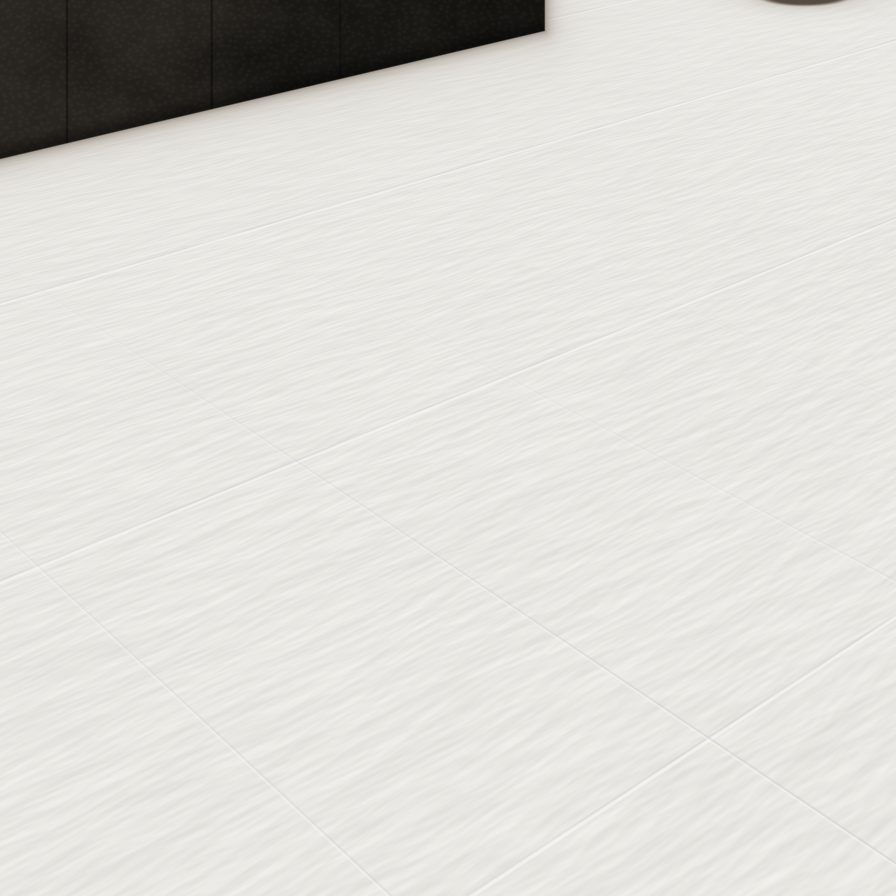
Reproduce this texture procedurally as a WebGL 2 fragment shader.

```glsl
#version 300 es
precision highp float;

uniform vec2 u_resolution;
out vec4 fragColor;

const float HORIZON = 1.475;
const float LONG_VANISH = 2.773;   // where the long seams converge
const float CROSS_VANISH = -1.143; // where the cross seams converge
const float PLINTH_ROW = 4.25;     // floor row on which the dark plinth stands
const float PLINTH_END = 0.608;

const vec3 FLOOR_COLOR = vec3(0.912, 0.907, 0.889);
const vec3 GROOVE_COLOR = vec3(0.80, 0.815, 0.81);
const vec3 BEVEL_COLOR = vec3(0.965, 0.965, 0.955);
const vec3 SHADOW_COLOR = vec3(0.50, 0.45, 0.39);
const vec3 PLINTH_LIGHT = vec3(0.165, 0.152, 0.132);
const vec3 PLINTH_DARK = vec3(0.088, 0.084, 0.072);
const vec3 FOOT_COLOR = vec3(0.34, 0.30, 0.26);

vec2 hash2(vec2 p) {
    vec3 q = fract(p.xyx * vec3(0.1031, 0.1030, 0.0973));
    q += dot(q, q.yzx + 33.33);
    return fract((q.xx + q.yz) * q.zy);
}

// Cellular noise: distance to the nearest scattered point
float cellular(vec2 p) {
    vec2 cell = floor(p), local = fract(p);
    float nearest = 2.0;
    for (int j = -1; j <= 1; j++)
        for (int i = -1; i <= 1; i++) {
            vec2 o = vec2(i, j);
            vec2 r = o + hash2(cell + o) - local;
            nearest = min(nearest, dot(r, r));
        }
    return sqrt(nearest);
}

// Side-lit relief of stretched cells, faded where cells shrink below a pixel
float relief(vec2 plane, vec2 frequency) {
    vec2 p = plane * frequency;
    vec2 bend = 0.35 * sin(p.yx * vec2(0.7, 1.3) + 1.7 * sin(p * 0.31));
    float lit = cellular(p + bend) - cellular(p + bend + vec2(0.08, 0.4));
    return lit * (1.0 - smoothstep(0.35, 1.1, fwidth(p.y)));
}

float layeredSines(vec2 p) {
    float sum = 0.0, weight = 0.5;
    for (int i = 0; i < 4; i++) {
        sum += weight * sin(p.x + 1.7 * sin(p.y)) * cos(p.y - 0.6 * p.x);
        p = mat2(1.6, 1.1, -1.1, 1.6) * p + 2.3;
        weight *= 0.55;
    }
    return sum;
}

// Signed canvas distance to the closest of evenly repeated lines
float repeatDistance(float coord, float phase, float period, float pixel) {
    float offset = (fract((coord - phase) / period + 0.5) - 0.5) * period;
    return offset * pixel / max(length(vec2(dFdx(coord), dFdy(coord))), 1e-6);
}

float stripe(float dist, float halfWidth, float pixel) {
    return 1.0 - smoothstep(halfWidth - pixel, halfWidth + pixel, abs(dist));
}

vec3 floorColor(vec2 plane, float depth, float pixel) {
    // Combed surface running along the long seams
    float grain = 0.040 * relief(plane, vec2(13.0, 68.0))
                + 0.020 * relief(plane + 7.3, vec2(34.0, 120.0))
                + 0.026 * relief(plane + 3.1, vec2(7.0, 26.0));
    float tone = 0.006 * layeredSines(plane * vec2(7.0, 9.0));
    vec3 color = FLOOR_COLOR + grain + tone;

    // Long seams: cool groove with a bright bevel on the near side
    float row = repeatDistance(plane.y, 1.525, 0.941, pixel);
    float width = 0.0013 * depth;
    float wear = 0.75 + 0.25 * sin(plane.x * 19.0 + 2.0 * sin(plane.x * 7.0));
    color = mix(color, GROOVE_COLOR, 0.16 * wear * exp(-abs(row) / (2.5 * width)));
    color = mix(color, GROOVE_COLOR, 0.55 * wear * stripe(row - width, 0.6 * width, pixel));
    color = mix(color, BEVEL_COLOR, 0.75 * stripe(row + width, width, pixel));

    // Cross seams: thinner and fainter with distance
    float column = repeatDistance(plane.x, 1.070, 0.418, pixel);
    float nearness = smoothstep(0.55, 1.35, depth);
    width = 0.0008 * depth;
    color = mix(color, GROOVE_COLOR, 0.55 * nearness * wear * stripe(column - width, width, pixel));
    return mix(color, BEVEL_COLOR, 0.5 * nearness * stripe(column + width, width, pixel));
}

vec3 plinthColor(vec2 uv, float height, float pixel) {
    vec3 color = mix(PLINTH_LIGHT, PLINTH_DARK, smoothstep(0.02, 0.5, uv.x + 0.2 * layeredSines(uv * 14.0)));
    float pits = 1.0 - smoothstep(0.1, 0.45, cellular(uv * vec2(130.0, 160.0)));
    color += 0.022 * (pits - 0.25) + 0.012 * layeredSines(uv * 70.0);
    float panel = PLINTH_ROW * (uv.x - CROSS_VANISH) / (LONG_VANISH - uv.x);
    float joint = stripe(repeatDistance(panel, 1.918, 0.393, pixel), 0.0011, pixel);
    color *= 1.0 - 0.45 * joint * (1.0 - smoothstep(0.2, 0.6, uv.x));
    return color * mix(0.6, 1.0, smoothstep(0.0, 0.022, height));
}

void main() {
    vec2 uv = gl_FragCoord.xy / u_resolution;
    float pixel = 1.0 / min(u_resolution.x, u_resolution.y);
    float depth = HORIZON - uv.y;
    vec2 plane = vec2(uv.x - CROSS_VANISH, LONG_VANISH - uv.x) / depth;
    vec3 color = floorColor(plane, depth, pixel);

    // Plinth with its contact shadow
    float height = uv.y - HORIZON + (LONG_VANISH - uv.x) / PLINTH_ROW;
    vec2 outside = vec2(uv.x - PLINTH_END, -height);
    float gap = length(max(outside, 0.0));
    float shadow = 0.55 * exp(-gap / 0.007) + 0.13 * exp(-gap / 0.035);
    color = mix(color, SHADOW_COLOR, shadow);
    float inside = 1.0 - smoothstep(-pixel, pixel, max(outside.x, outside.y));
    color = mix(color, plinthColor(uv, height, pixel), inside);

    // Rounded foot entering at the top edge
    float foot = (length((uv - vec2(0.898, 1.006)) / vec2(0.05, 0.012)) - 1.0) * 0.012;
    color = mix(color, SHADOW_COLOR, 0.3 * exp(-max(foot, 0.0) / 0.006));
    color = mix(color, FOOT_COLOR, 1.0 - smoothstep(-0.002, 0.002, foot));

    fragColor = vec4(clamp(color, 0.0, 1.0), 1.0);
}
```
